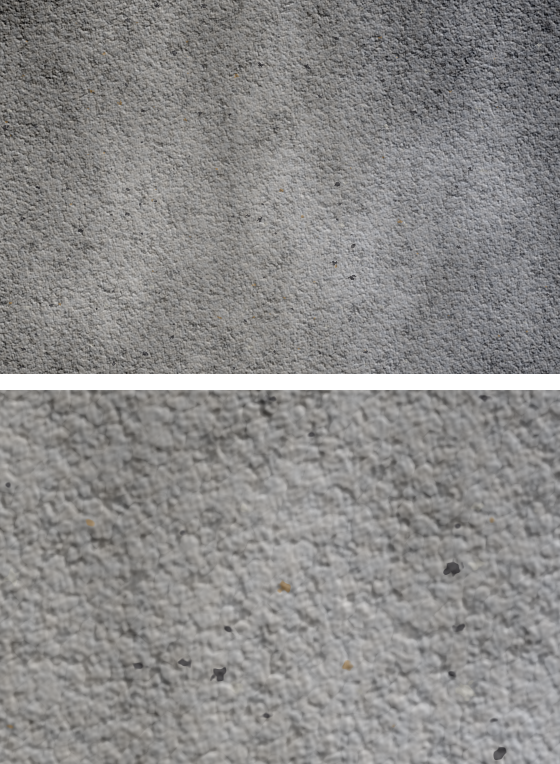
Top, the full canvas; bottom, a detail of the centre.
Write a Shadertoy shader that draws this texture.

```glsl
// Rough grey concrete: side-lit sandy grains, ragged pits, ochre flecks and soft stains.

const vec3  CONCRETE       = vec3(0.598, 0.595, 0.594);
const vec3  COOL_TINT      = vec3(-0.009, -0.003, 0.014);
const vec3  WARM_TINT      = vec3(0.006, 0.002, -0.007);
const vec3  PIT_COLOR      = vec3(0.17, 0.165, 0.18);
const vec3  OCHRE          = vec3(0.58, 0.44, 0.25);
const vec3  PALE_STONE     = vec3(0.70, 0.69, 0.65);
const vec2  LIGHT_DIR      = vec2(0.5, 0.866);
const float LIGHT_STEP     = 0.0040;  // relief sampling distance, canvas heights
const float GRAIN_DENSITY  = 92.0;    // grains per canvas height
const float RELIEF         = 0.36;
const float CREVICE_DEPTH  = 0.11;
const float VIGNETTE       = 0.42;
const float STAIN_STRENGTH = 0.16;
const float CLUMP_STRENGTH = 0.07;
const mat2  TURN           = mat2(0.8, 0.6, -0.6, 0.8);  // hides the noise lattice

// Integer hash of a lattice cell, two values in 0..1
vec2 hash2(vec2 cell) {
    uvec2 v = uvec2(ivec2(cell)) * 1664525u + 12345u;
    v.x += v.y * 1664525u;
    v.y += v.x * 1664525u;
    v ^= v >> 16u;
    v.x += v.y * 1664525u;
    v.y += v.x * 1664525u;
    v ^= v >> 16u;
    return vec2(v & 65535u) / 65535.0;
}

float cornerSlope(vec2 cell, vec2 offset) {
    float angle = 6.2832 * hash2(cell).x;
    return dot(vec2(cos(angle), sin(angle)), offset);
}

float gradientNoise(vec2 p) {
    vec2 i = floor(p), f = p - i;
    vec2 u = f * f * f * (f * (f * 6.0 - 15.0) + 10.0);
    vec2 e = vec2(1.0, 0.0);
    return mix(mix(cornerSlope(i, f), cornerSlope(i + e, f - e), u.x),
               mix(cornerSlope(i + e.yx, f - e.yx), cornerSlope(i + 1.0, f - 1.0), u.x), u.y);
}

float fbm(vec2 p) {
    float sum = 0.0, amp = 0.6;
    for (int i = 0; i < 4; i++) {
        sum += amp * gradientNoise(p);
        p = TURN * p * 2.03 + 17.3;
        amp *= 0.55;
    }
    return sum;
}

// Overlapping domes of very uneven radius
float grainDomes(vec2 p) {
    vec2 i = floor(p), f = p - i;
    float top = 0.0;
    for (int y = -1; y <= 1; y++)
    for (int x = -1; x <= 1; x++) {
        vec2 cell = vec2(x, y);
        vec2 rnd = hash2(i + cell);
        float radius = mix(0.3, 0.95, hash2(i + cell + 311.0).x);
        vec2 d = (cell + rnd - f) / radius;
        top = max(top, radius * (1.0 - dot(d, d)));
    }
    return top;
}

float surfaceHeight(vec2 p) {
    vec2 r = TURN * p;
    vec2 warped = r + 0.004 * vec2(gradientNoise(p * 95.0), gradientNoise(p * 95.0 + 57.0));
    return 0.40 * grainDomes(warped * GRAIN_DENSITY)
         + 0.40 * gradientNoise(p * 43.0)
         + 0.34 * gradientNoise(r * 105.0 + 9.0)
         + 0.30 * gradientNoise(TURN * r * 190.0 + 31.0);
}

// Sparse ragged spots, at most one per cell
float spots(vec2 p, float density, float chance, float radius, float seed) {
    vec2 cell = floor(p * density);
    vec2 rnd = hash2(cell + seed);
    vec2 pick = hash2(cell + seed + 101.0);
    vec2 center = (cell + mix(vec2(0.3), vec2(0.7), rnd)) / density;
    float size = radius * mix(0.3, 1.1, pick.y * pick.y);
    float ragged = 1.5 * size * gradientNoise(TURN * p * 170.0 + seed);
    float soft = max(0.0016, 0.7 / iResolution.y);
    float dist = length((p - center) * vec2(0.85, 1.15)) + ragged - size;
    return step(pick.x, chance) * (1.0 - smoothstep(-soft, soft, dist));
}

void mainImage(out vec4 fragColor, in vec2 fragCoord) {
    vec2 p = fragCoord / iResolution.y;
    vec2 q = fragCoord / iResolution.xy;

    // Broad tone: vignette, damp patch, vertically drawn stains and small clumps
    vec2 c = (q - vec2(0.49, 0.42)) * vec2(1.0, 0.85);
    vec2 patchPos = (q - vec2(0.78, 0.83)) / vec2(0.15, 0.18);
    float damp = exp(-dot(patchPos, patchPos));
    float stain = fbm(p * vec2(4.2, 2.3) + 4.0);
    float clump = fbm(TURN * p * 13.0 + 60.0);
    float tone = STAIN_STRENGTH * stain + CLUMP_STRENGTH * clump
               - VIGNETTE * dot(c, c) - 0.09 * damp;
    float cool = smoothstep(0.4, 0.9, q.x + 0.25 * stain);
    vec3 color = CONCRETE + tone + mix(WARM_TINT, COOL_TINT, cool);

    // Relief from the height difference towards the light
    float height = surfaceHeight(p);
    float slope = height - surfaceHeight(p + LIGHT_DIR * LIGHT_STEP);
    float roughness = 0.82 + 1.1 * dot(c, c) + 0.25 * damp - 0.5 * clump;
    float crevice = 1.0 - smoothstep(-0.22, 0.16, height);
    color += roughness * (RELIEF * slope - CREVICE_DEPTH * crevice);
    color += 0.014 * gradientNoise(p * 60.0 + 80.0) * vec3(1.0, 0.1, -1.1);

    // Scattered stones, flecks and pits
    color = mix(color, PALE_STONE + 0.3 * slope, 0.5 * spots(p, 19.0, 0.12, 0.0060, 7.0));
    color = mix(color, OCHRE + 0.3 * slope, 0.6 * spots(p, 23.0, 0.08, 0.0045, 43.0));
    color = mix(color, PIT_COLOR + 0.2 * slope, 0.7 * spots(p, 25.0, 0.16, 0.0058, 71.0));

    fragColor = vec4(clamp(color, 0.08, 0.86), 1.0);
}
```
